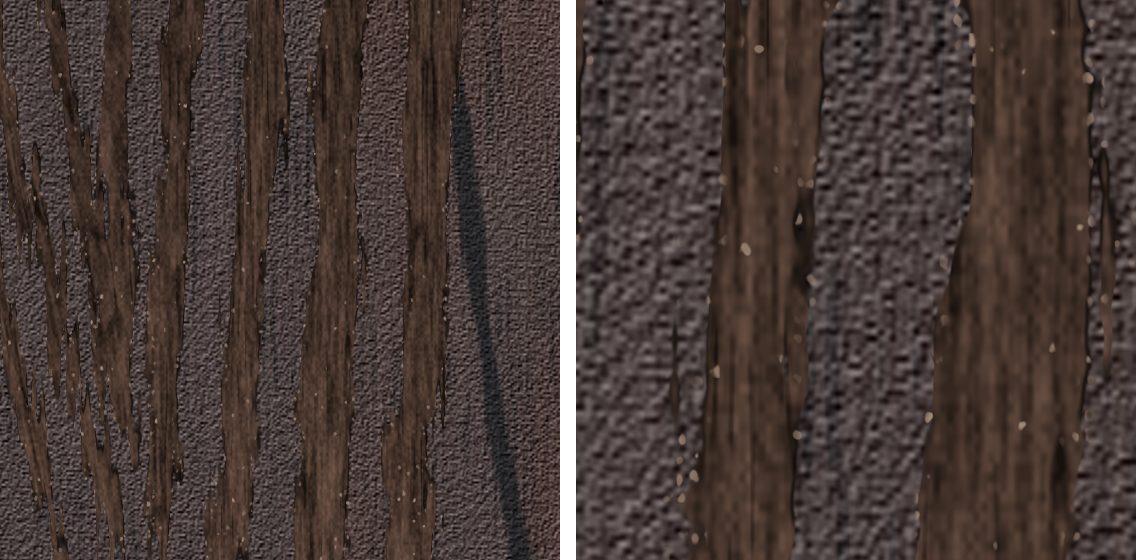
Left, the full canvas; right, a detail of the centre.
Give the GLSL for this texture, as a WebGL 2 fragment shader.

```glsl
#version 300 es
precision highp float;
// Dark embossed wood: pebbled grey-brown skin cut by ragged, streaky brown grooves.

uniform vec2 u_resolution;
out vec4 fragColor;

const int GROOVES = 8;
const vec3 SKIN_COOL = vec3(0.295, 0.252, 0.250);
const vec3 SKIN_WARM = vec3(0.312, 0.240, 0.224);
const vec3 STAIN = vec3(0.125, 0.128, 0.138);
const vec3 GROOVE_DARK = vec3(0.120, 0.086, 0.068);
const vec3 GROOVE_LIGHT = vec3(0.400, 0.302, 0.252);
const vec3 SPECK = vec3(0.68, 0.58, 0.51);
const vec2 PEBBLE_SCALE = vec2(215.0, 245.0);
const float PEBBLE_RELIEF = 0.25;
const float LEFT_LEAN = 0.26;     // sideways drift of the left grooves, top to bottom
const float RIGHT_LEAN = -0.06;
const float EDGE_RAGGED = 0.18;   // lengthwise offset between neighbouring fibres
const float SPLINTER = 0.022;     // depth of the splinters along the walls
const vec2 SPECK_GRID = vec2(115.0, 85.0);

float hash(vec2 p) {
    return fract(sin(dot(p, vec2(127.1, 311.7))) * 43758.5453);
}

float noise(vec2 p) {
    vec2 cell = floor(p), f = fract(p);
    f = f * f * (3.0 - 2.0 * f);
    return mix(mix(hash(cell), hash(cell + vec2(1, 0)), f.x),
               mix(hash(cell + vec2(0, 1)), hash(cell + vec2(1, 1)), f.x), f.y);
}

// Returns signed distance to the nearest groove edge and the side of its axis.
vec2 grooveField(vec2 p) {
    float y = p.y + EDGE_RAGGED * (noise(vec2(p.x * 115.0, p.y * 3.0)) - 0.5);
    float rough = SPLINTER * (noise(p * vec2(120.0, 11.0)) - 0.5);
    rough += 0.008 * (noise(p * vec2(110.0, 60.0)) - 0.5);
    vec2 nearest = vec2(1.0, 0.0);
    for (int n = 0; n < GROOVES; n++) {
        float i = float(n);
        float top = -0.14 + 0.10 * i + 0.0045 * i * i;
        float lean = mix(LEFT_LEAN, RIGHT_LEAN, smoothstep(0.0, 0.3, top));
        float wobble = 0.030 * (noise(vec2(y * 5.5, i * 7.3)) - 0.5);
        float offset = p.x - (top + lean * (1.0 - y) + wobble);
        float end = 0.25 - 0.22 * abs(i - 2.5);
        float halfWidth = mix(0.022, 0.051, pow(i / 7.0, 3.0));
        halfWidth *= 0.75 + 0.5 * noise(vec2(y * 6.0, i * 3.7 + 40.0));
        halfWidth *= smoothstep(end, end + 0.22, y);
        float d = abs(offset) - halfWidth + rough + 0.02 * (1.0 - smoothstep(end, end + 0.04, y));
        if (d < nearest.x) nearest = vec2(d, sign(offset));
    }
    return nearest;
}

// Pebbled skin with warm patches, fine dark pores and one long bluish stain.
vec3 skinColor(vec2 p) {
    float patches = noise(p * vec2(8.0, 1.8) + 3.0);
    float warmth = smoothstep(0.35, 0.95, patches * 0.7 + 0.4 * smoothstep(0.4, 0.9, p.x));
    vec3 color = mix(SKIN_COOL, SKIN_WARM, warmth);
    color *= 0.94 + 0.12 * noise(p * vec2(45.0, 5.0));

    float pores = smoothstep(0.58, 0.8, noise(p * vec2(140.0, 9.0)));
    pores *= smoothstep(0.4, 0.7, noise(p * vec2(13.0, 3.0) + 9.0));
    color = mix(color, STAIN, 0.4 * pores);

    float axis = 0.925 - 0.135 * p.y + 0.012 * (noise(vec2(p.y * 4.0, 5.0)) - 0.5);
    float spread = 0.015 + 0.013 * noise(vec2(p.y * 5.0, 21.0));
    float fray = 0.5 * (noise(p * vec2(120.0, 9.0)) - 0.5);
    float stain = 1.0 - smoothstep(0.5, 1.1, abs(p.x - axis) / spread + fray);
    color = mix(color, STAIN, 0.85 * stain);

    vec2 q = p * PEBBLE_SCALE;
    float relief = noise(q) - noise(q + vec2(0.5, -0.9));
    relief += 0.45 * (noise(q.yx * 1.3 + 31.0) - 0.5);
    return color + PEBBLE_RELIEF * relief * mix(1.0, 0.55, stain);
}

// Long fibres and thin dark fissures inside a groove, following its lean.
vec3 grooveColor(vec2 p) {
    float x = p.x + 0.18 * p.y * (1.0 - smoothstep(0.0, 0.35, p.x));
    float tone = 0.40 * noise(vec2(x * 140.0, p.y * 7.0));
    tone += 0.32 * noise(vec2(x * 270.0, p.y * 32.0));
    tone += 0.28 * noise(p * vec2(250.0, 170.0));
    float fissure = 1.0 - smoothstep(0.03, 0.16, abs(noise(vec2(x * 95.0, p.y * 6.0) + 70.0) - 0.5));
    fissure *= smoothstep(0.4, 0.65, noise(vec2(x * 50.0, p.y * 16.0)));
    tone = 0.55 + 1.35 * (tone - 0.5) - 0.32 * fissure + 0.20 * (0.5 - p.y);
    return mix(GROOVE_DARK, GROOVE_LIGHT, clamp(tone, -0.1, 1.1));
}

// Small bright chips, one possible per grid cell.
float chips(vec2 p, float density) {
    vec2 g = p * SPECK_GRID;
    vec2 cell = floor(g);
    vec2 center = 0.35 + 0.3 * vec2(hash(cell + 11.0), hash(cell + 23.0));
    float radius = 0.12 + 0.20 * hash(cell + 37.0);
    float blur = 0.06 + 0.7 * SPECK_GRID.x / u_resolution.x;
    float dist = length(fract(g) - center) + 0.35 * (noise(g * 3.0) - 0.5);
    float shape = 1.0 - smoothstep(radius - blur, radius + blur, dist);
    return shape * step(hash(cell + 51.0), density) * (0.5 + 0.5 * hash(cell + 67.0));
}

void main() {
    vec2 p = gl_FragCoord.xy / u_resolution;
    vec2 groove = grooveField(p);
    float soft = 0.0012 + 0.7 / u_resolution.y;
    float inside = 1.0 - smoothstep(-soft, soft, groove.x);
    vec3 color = mix(skinColor(p), grooveColor(p), inside);

    // Broken shadow along the walls, deeper on the right side
    float wall = exp(-pow((groove.x + 0.001) / 0.0036, 2.0));
    float broken = smoothstep(0.25, 0.6, noise(p * vec2(60.0, 32.0) + 17.0));
    color *= 1.0 - wall * broken * (groove.y > 0.0 ? 0.62 : 0.35);

    // Chips gather at the walls and thin out on the groove floor
    float rim = exp(-pow(groove.x / 0.007, 2.0));
    float chip = chips(p, 0.30) * rim + chips(p + 0.37, 0.04) * inside;
    color = mix(color, SPECK, 0.9 * clamp(chip, 0.0, 1.0));

    fragColor = vec4(clamp(color, 0.0, 1.0), 1.0);
}
```
